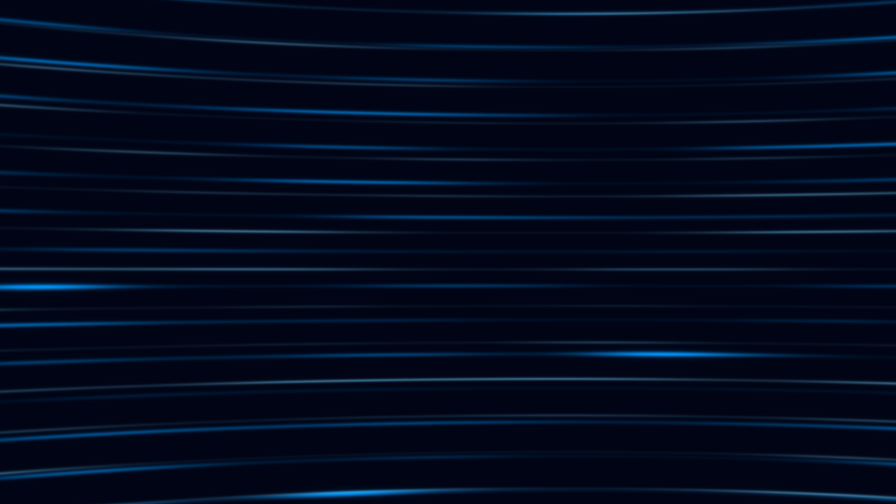
Give the GLSL for this background, as a Shadertoy shader.

```glsl
// Thin streaks of blue and pale light on near-black navy, pinched like a lens.
// Two families of evenly spaced lines are bent by a parabola; gradient noise
// fades each line along its length, and a few glints flare on the blue ones.

#define BACKDROP     vec3(0.0, 0.015, 0.079)
#define BLUE_LIGHT   vec3(0.0, 0.63, 1.0)
#define PALE_LIGHT   vec3(0.46, 0.84, 0.96)
#define LENS_CENTRE  vec2(1.11, 0.456)
#define LENS_BEND    0.099
#define BLUE_SPACING 0.0676
#define PALE_SPACING 0.0724
#define BLUE_WIDTH   0.0027
#define PALE_WIDTH   0.0021
#define STREAK_FREQ  1.7
#define GLINT_LENGTH 0.15
#define GLINT_COUNT  3

vec2 gradientAt(vec2 cell) {
    float angle = 6.2832 * fract(sin(dot(cell, vec2(127.1, 311.7))) * 43758.5);
    return vec2(cos(angle), sin(angle));
}

float gradientNoise(vec2 p) {
    vec2 cell = floor(p), f = p - cell;
    vec2 u = f * f * f * (f * (f * 6.0 - 15.0) + 10.0);
    vec2 e = vec2(0.0, 1.0);
    float low  = mix(dot(gradientAt(cell), f),
                     dot(gradientAt(cell + e.yx), f - e.yx), u.x);
    float high = mix(dot(gradientAt(cell + e.xy), f - e.xy),
                     dot(gradientAt(cell + e.yy), f - e.yy), u.x);
    return mix(low, high, u.y);
}

// Brightness of a line at x; neighbouring lines are loosely related
float streak(float x, float line, vec2 seed) {
    float n = gradientNoise(vec2(x * STREAK_FREQ, line * 0.61) + seed);
    return 0.05 + 0.50 * pow(smoothstep(-0.38, 0.58, n), 1.5);
}

// Flares on chosen blue lines, spread across the width
float glints(float x, float line) {
    float sum = 0.0;
    for (int i = 0; i < GLINT_COUNT; i++) {
        float k = float(i);
        float centre = mod(0.07 + 1.23 * k, 1.84);
        float along = (x - centre) / GLINT_LENGTH;
        float onLine = 1.0 - step(0.5, abs(line + k * (k + 1.0)));
        sum += onLine * exp(-along * along);
    }
    return sum;
}

// Soft line profile: a crisp core with a faint halo
float profile(float d, float width) {
    float w = max(width, 0.6 / iResolution.y);
    float q = d * d / (w * w);
    return 0.95 * exp(-0.5 * q) + 0.05 * exp(-0.07 * q);
}

void mainImage(out vec4 fragColor, in vec2 fragCoord) {
    vec2 p = fragCoord / iResolution.y;

    // Straighten the bent lines into level rows
    float dx = p.x - LENS_CENTRE.x;
    float row = (p.y - LENS_CENTRE.y) / (1.0 + LENS_BEND * dx * dx);

    // Blue family with glints
    float blueRow = row / BLUE_SPACING + 0.34;
    float blueLine = floor(blueRow + 0.5);
    float glint = glints(p.x, blueLine);
    float blue = streak(p.x, blueLine, vec2(3.3, 17.2)) + 0.70 * glint;
    blue *= profile((blueRow - blueLine) * BLUE_SPACING,
                    BLUE_WIDTH * (1.0 + 0.35 * glint));

    // Pale, thinner family
    float paleRow = row / PALE_SPACING - 0.13;
    float paleLine = floor(paleRow + 0.5);
    float pale = 0.85 * streak(p.x, paleLine, vec2(41.7, 8.4));
    pale *= profile((paleRow - paleLine) * PALE_SPACING, PALE_WIDTH);

    vec3 colour = BACKDROP + BLUE_LIGHT * blue + PALE_LIGHT * pale;
    fragColor = vec4(min(colour, 1.0), 1.0);
}
```
